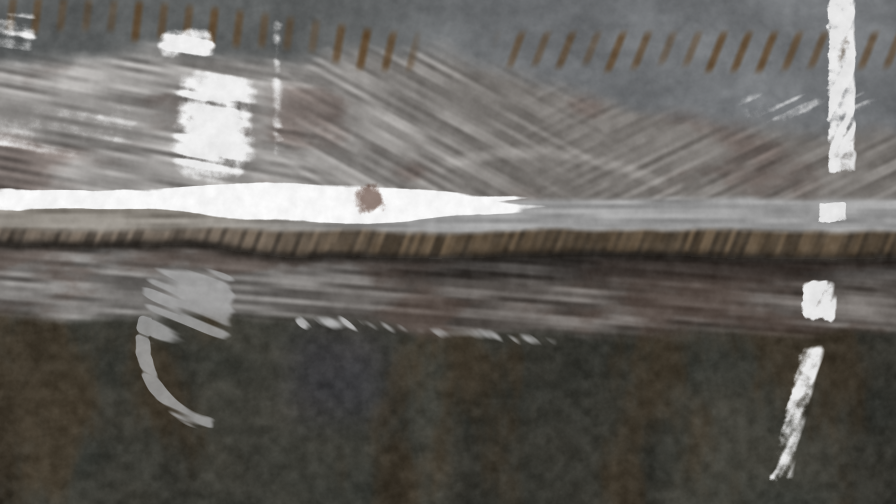
Give the GLSL for this texture, as a Shadertoy shader.

```glsl
// Draws a ground steel weld seam: brushed plate above, bright bead, dark rusty plate below.

float hash(vec2 p) {
    vec3 q = fract(p.xyx * 0.1031);
    q += dot(q, q.yzx + 33.33);
    return fract((q.x + q.y) * q.z);
}

float noise(vec2 p) {
    vec2 i = floor(p), f = fract(p), e = vec2(1, 0);
    f = f * f * (3.0 - 2.0 * f);
    return mix(mix(hash(i), hash(i + e), f.x),
               mix(hash(i + e.yx), hash(i + 1.0), f.x), f.y);
}

float fbm(vec2 p) {
    float sum = 0.0, gain = 0.5;
    for (int i = 0; i < 5; i++) {
        sum += gain * noise(p);
        p = mat2(1.6, 1.2, -1.2, 1.6) * p + 7.3;
        gain *= 0.5;
    }
    return sum;
}

// Soft interval from a to b
float band(float v, float a, float b, float soft) {
    return smoothstep(a - soft, a + soft, v) * smoothstep(b + soft, b - soft, v);
}

// Soft box: x0, x1, y0, y1
float box(vec2 p, vec4 b, float soft) {
    return band(p.x, b.x, b.y, soft) * band(p.y, b.z, b.w, soft);
}

// Brushed grain running along an angle
float grain(vec2 p, float angle) {
    vec2 d = vec2(cos(angle), sin(angle));
    return noise(vec2(dot(p, d) * 9.0, dot(p, vec2(-d.y, d.x)) * 105.0) + 40.0);
}

// Coverage eroded by a texture
float worn(float cover, float tex, float wear) {
    return smoothstep(wear, wear + 0.3, cover * (0.45 + tex));
}

vec3 upperPlate(vec2 p, float rough, float fine) {
    float fade = smoothstep(0.5, 1.15, p.x);
    vec3 col = mix(vec3(0.37, 0.38, 0.38), vec3(0.45, 0.46, 0.47), fade) * (0.8 + 0.4 * rough);

    // Fanned grinding strokes
    float left = grain(p, -0.18), right = grain(p, 0.45);
    float strokes = mix(left, grain(p, -0.5), smoothstep(0.45, 0.75, p.x));
    strokes = mix(strokes, right, smoothstep(0.95, 1.3, p.x));
    vec3 steel = mix(vec3(0.59, 0.58, 0.57), vec3(0.48, 0.465, 0.45), fade);
    steel += (strokes - 0.5) * mix(0.38, 0.17, fade);
    float stain = smoothstep(0.5, 0.68, fbm(p * vec2(5, 9) + 3.0));
    steel = mix(steel, vec3(0.40, 0.35, 0.33) * (0.75 + 0.5 * strokes), stain * 0.6);
    float edge = 0.85 - 0.15 * smoothstep(0.75, 1.6, p.x) + 0.09 * rough;
    col = mix(steel, col, smoothstep(edge - 0.035, edge + 0.025, p.y));

    // Pale sweeping stroke
    float sweep = p.y - 0.70 + 0.9 * pow(abs(p.x - 1.05), 2.0);
    col += 0.09 * band(sweep, -0.012, 0.008, 0.008) * band(p.x, 0.88, 1.32, 0.05);

    // Row of slanted rust ticks
    float y = p.y - max(0.97 - 0.12 * p.x * p.x, 0.9);
    float slot = (p.x - y * mix(0.12, 0.4, fade)) / 0.05;
    float seed = hash(vec2(floor(slot), 5));
    float tick = band(fract(slot), 0.3, 0.6, 0.12) * band(y, -0.025 - 0.02 * seed, 0.035, 0.012);
    tick *= 1.0 - band(p.x, 0.82, 1.0, 0.03);
    col = mix(col, vec3(0.36, 0.27, 0.17), tick * (0.45 + 0.45 * seed));

    // Burnished highlights
    float shine = box(p, vec4(0.34, 0.51, 0.64, 0.86), 0.055);
    shine = max(shine, 0.9 * box(p, vec4(0.31, 0.43, 0.88, 0.95), 0.025));
    shine = max(shine, 0.65 * box(p, vec4(0.53, 0.57, 0.68, 0.97), 0.025));
    shine = max(shine, 0.7 * box(p, vec4(-0.1, 0.08, 0.89, 0.98), 0.025));
    shine = max(shine, 0.55 * box(p, vec4(-0.1, 0.3, 0.67, 0.82), 0.05));
    shine = max(shine, 0.55 * box(p, vec4(1.45, 1.79, 0.74, 0.83), 0.04));
    return mix(col, vec3(0.93), worn(shine, 0.6 * strokes + 0.4 * fine, 0.48));
}

vec3 lowerPlate(vec2 p, float rough, float fine) {
    vec3 col = mix(vec3(0.18, 0.19, 0.175), vec3(0.27, 0.26, 0.23), rough);
    col.b += 0.03 * box(p, vec4(0.58, 0.76, 0.17, 0.34), 0.06);
    float rust = smoothstep(0.48, 0.7, fbm(p * vec2(9, 4) + 11.0));
    col = mix(col, vec3(0.26, 0.21, 0.15), 0.55 * rust);
    col *= 0.75 + 0.3 * noise(p * vec2(14, 2)) + 0.14 * fine;

    // Brushed strip beneath the seam
    float fade = smoothstep(0.4, 1.0, p.x);
    vec3 steel = mix(vec3(0.47, 0.46, 0.45), vec3(0.37, 0.35, 0.335), fade);
    steel += (grain(p, -0.08) - 0.5) * 0.3;
    float stain = smoothstep(0.45, 0.65, fbm(p * vec2(6, 12)));
    steel = mix(steel, vec3(0.31, 0.25, 0.22), 0.5 * stain);
    steel *= 1.0 - 0.35 * fade * band(p.y, 0.445, 0.52, 0.02);
    float edge = 0.345 - 0.035 * fade + 0.05 * rough;
    col = mix(col, steel, smoothstep(edge - 0.012, edge + 0.018, p.y));

    // Hatching, scratched area and curved tail
    float row = box(p + vec2(0, 0.08 * (p.x - 0.58)), vec4(0.58, 1.12, 0.345, 0.385), 0.02);
    col = mix(col, vec3(0.68), worn(row * (0.9 - 0.25 * fade), grain(p, -0.75), 0.6));
    float area = 0.85 * box(p, vec4(0.28, 0.47, 0.31, 0.47), 0.03);
    float tail = band(length(p - vec2(0.45, 0.32)), 0.15, 0.182, 0.009);
    tail *= box(p, vec4(0.2, 0.43, 0.14, 0.38), 0.02);
    return mix(col, vec3(0.65), 0.8 * worn(max(area, tail), grain(p, -0.4), 0.52));
}

vec3 weldBead(vec3 col, vec2 p, float seam, float rough, float fine) {
    float flow = grain(p, 0.0), wave = rough - 0.5, fade = smoothstep(0.3, 0.9, p.x);
    vec3 metal = mix(vec3(0.54, 0.52, 0.49), vec3(0.6), fade) + 0.2 * (flow - 0.5);
    col = mix(col, metal, band(p.y, seam, 0.605 + 0.02 * wave, 0.01));
    vec3 brown = mix(vec3(0.40, 0.36, 0.32), vec3(0.30, 0.25, 0.19), fade);
    float rust = band(p.y, seam, 0.54 + 0.025 * wave, 0.009);
    col = mix(col, brown * (0.65 + 0.7 * grain(p, 1.2)), 0.9 * rust);

    // White polished ridge with a rusty spot
    float y = p.y - 0.605 + 0.012 * fade + 0.014 * wave;
    float thick = 0.019 + 0.019 * band(p.x, 0.42, 0.85, 0.13);
    float ridge = band(y, -thick, thick, 0.009);
    ridge *= smoothstep(1.12, 0.98, p.x + 0.15 * (flow - 0.5));
    col = mix(col, vec3(0.97), worn(ridge, 0.7 * flow + 0.3 * fine, 0.3));
    float spot = length(p - vec2(0.735, 0.605)) + 0.03 * (fine - 0.5);
    col = mix(col, vec3(0.43, 0.34, 0.30), 0.75 * smoothstep(0.03, 0.015, spot));

    // Shadowed crack
    float crack = exp(-pow(abs(p.y - seam) / 0.011, 2.0));
    return mix(col, vec3(0.10, 0.09, 0.08), crack * (0.55 + 0.4 * rough));
}

// Broken column of chalky marks
float chalk(vec2 p) {
    float mark = 0.85 * box(p, vec4(1.64, 1.7, 0.655, 1.1), 0.009);
    mark = max(mark, box(p, vec4(1.623, 1.68, 0.557, 0.6), 0.007));
    mark = max(mark, box(p, vec4(1.59, 1.66, 0.36, 0.445), 0.015));
    p.x -= 0.25 * p.y - 0.04;
    return max(mark, 0.68 * box(p, vec4(1.545, 1.605, 0.04, 0.32), 0.015));
}

void mainImage(out vec4 fragColor, in vec2 fragCoord) {
    vec2 p = fragCoord / iResolution.y;
    float rough = fbm(p * vec2(7, 11)), fine = fbm(p * 55.0);
    float seam = 0.502 - 0.022 * smoothstep(0.35, 0.6, p.x) + 0.02 * rough;
    vec3 col = p.y < seam ? lowerPlate(p, rough, fine) : upperPlate(p, rough, fine);
    col = weldBead(col, p, seam, rough, fine);
    float scuff = mix(fine, grain(p, 1.1), 0.5);
    col = mix(col, vec3(0.9), worn(chalk(p + 0.012 * (fine - 0.5)), scuff, 0.48));
    fragColor = vec4(col + 0.09 * (fine - 0.5), 1.0);
}
```
